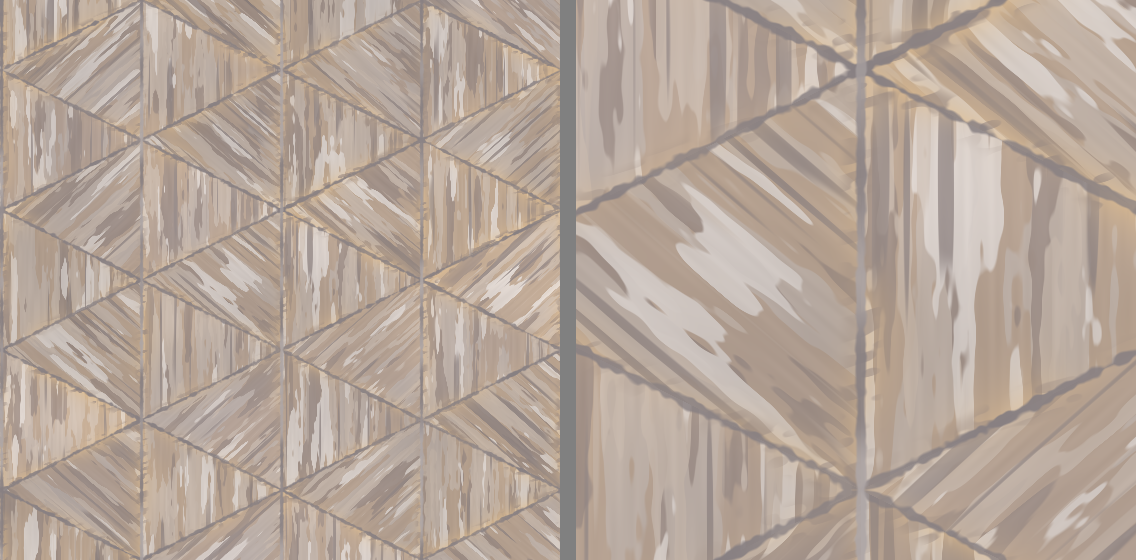
Left, the full canvas; right, a detail of the centre.
Give the GLSL for this pattern, as a WebGL 1 fragment shader.

```glsl
precision highp float;
// Weathered triangular wood tiles with brushed grain, grey joints and golden edges.
uniform vec2 u_resolution;

const float COLUMNS = 4.0;
const vec3 TAN = vec3(0.70, 0.62, 0.565);
const vec3 SAND = vec3(0.79, 0.73, 0.68);
const vec3 HONEY = vec3(0.77, 0.675, 0.575);
const vec3 STONE = vec3(0.73, 0.69, 0.67);
const vec3 UMBER = vec3(0.59, 0.53, 0.505);
const vec3 PALE = vec3(0.88, 0.85, 0.83);
const vec3 GOLD = vec3(0.89, 0.75, 0.56);
const vec3 JOINT = vec3(0.53, 0.50, 0.51);
const vec3 SEAM = vec3(0.68, 0.65, 0.65);

float hash(vec2 p) {
  return fract(sin(dot(p, vec2(127.1, 311.7))) * 43758.5453);
}

float noise(vec2 p) {
  vec2 i = floor(p);
  vec2 f = fract(p);
  f = f * f * (3.0 - 2.0 * f);
  return mix(mix(hash(i), hash(i + vec2(1.0, 0.0)), f.x),
             mix(hash(i + vec2(0.0, 1.0)), hash(i + vec2(1.0, 1.0)), f.x), f.y);
}

vec2 rotate(vec2 p, float angle) {
  float c = cos(angle);
  float s = sin(angle);
  return vec2(c * p.x - s * p.y, s * p.x + c * p.y);
}

// Coverage of long strokes with ragged ends; x runs across the grain.
float strokes(vec2 p, vec2 frequency, float threshold) {
  float n = 0.62 * noise(p * frequency) + 0.25 * noise(p * frequency * vec2(2.7, 2.2) + 31.7);
  n += 0.13 * noise(p * vec2(62.0, 14.0) + 11.0);
  return smoothstep(threshold - 0.014, threshold + 0.014, n);
}

// Thin dark or bright fibres running the length of a board.
float fibres(vec2 p, float frequency, float threshold) {
  return smoothstep(threshold, threshold + 0.08, noise(p * vec2(frequency, 1.1)));
}

// Layered brush marks, from broad washes to thin grain.
vec3 brushedWood(vec2 p, float warmth) {
  vec3 color = mix(TAN, HONEY, 0.7 * warmth);
  color = mix(color, mix(STONE, SAND, warmth), 0.85 * strokes(p, vec2(13.0, 1.2), 0.53));
  color = mix(color, mix(UMBER, TAN, 0.3 * warmth), 0.85 * strokes(p + 7.3, vec2(15.0, 1.6), 0.61));
  color = mix(color, SAND, 0.85 * strokes(p + 15.1, vec2(18.0, 1.9), 0.61));
  color = mix(color, PALE, 0.9 * strokes(p + 23.9, vec2(17.0, 2.0), 0.655));
  color = mix(color, mix(UMBER, JOINT, 0.5), 0.80 * fibres(p + 41.0, 38.0, 0.76));
  color = mix(color, SAND, 0.55 * fibres(p + 53.0, 46.0, 0.80));
  return color + 0.035 * (noise(p * vec2(70.0, 5.0)) - 0.5);
}

void main() {
  vec2 uv = gl_FragCoord.xy / u_resolution;
  vec2 p = vec2(uv.x - 0.003, 1.0 - uv.y) * COLUMNS;

  // Alternate columns shift by half a row.
  float column = floor(p.x);
  float x = fract(p.x);
  float shifted = p.y + 0.5 * mod(column, 2.0);
  float diagonal = abs(fract(shifted) - 0.5) - 0.5 * x;
  bool pointsLeft = diagonal < 0.0;
  float row = floor(pointsLeft ? shifted : shifted + 0.5);

  // Left-facing tiles have slanted grain; their partners run upright.
  float phase = mod(row - mod(-column, 4.0), 8.0);
  float slant = phase < 2.0 ? 0.84 : -0.86;
  float angle = pointsLeft ? -slant : 0.0;
  vec2 tile = vec2(column, row + (pointsLeft ? 0.0 : 37.0));
  vec2 seed = vec2(hash(tile), hash(tile + 5.7)) * 60.0;
  vec2 grainPoint = rotate(p, angle) + seed;
  grainPoint.x += 0.012 * (noise(grainPoint * vec2(3.0, 2.0)) - 0.5);

  // Broad warmth variation and individual tile shade.
  float patches = noise(p * 1.7 + 9.0);
  float warmth = clamp(0.9 * patches + 0.6 * (hash(tile + 2.3) - 0.5), 0.0, 1.0);
  vec3 color = brushedWood(grainPoint, warmth);
  color *= 0.985 + 0.08 * (hash(tile + 8.1) - 0.5) + 0.07 * (noise(p * 2.3 + 3.0) - 0.5);
  color = mix(color, vec3(0.66, 0.62, 0.62), 0.25 * (1.0 - warmth));

  // Golden bloom and frayed marks along tile edges.
  float slope = abs(diagonal) * 0.894;
  float edge = min(slope, pointsLeft ? 1.0 - x : x);
  float worn = smoothstep(0.3, 0.75, noise(p * 3.1 + seed)) * (0.4 + 0.6 * warmth);
  color = mix(color, GOLD, (0.12 + 0.75 * worn) * exp(-edge / 0.05));
  float fray = smoothstep(0.55, 0.68, noise(rotate(p, 0.3) * vec2(18.0, 50.0)));
  color = mix(color, UMBER, 0.65 * fray * (0.2 + worn) * (1.0 - smoothstep(0.02, 0.06, edge)));

  // Uneven joints, with thinner paler upright seams.
  float wobble = 0.014 * (noise(p * 24.0) - 0.5) + 0.010 * (noise(p * 60.0) - 0.5);
  float softness = 0.5 * COLUMNS / u_resolution.y + 0.003;
  float joint = 1.0 - smoothstep(0.010 - softness, 0.010 + softness, slope + wobble);
  float upright = min(x, 1.0 - x);
  float seam = 1.0 - smoothstep(0.011 - softness, 0.011 + softness, upright + 0.5 * wobble);
  float fade = 0.70 + 0.30 * noise(p * 6.0 + 4.0);
  color = mix(color, JOINT, joint * fade);
  vec3 seamColor = mix(JOINT, SEAM, smoothstep(0.2, 0.75, noise(p * vec2(1.0, 4.0))));
  color = mix(color, seamColor, seam * 0.9);
  gl_FragColor = vec4(color, 1.0);
}
```
